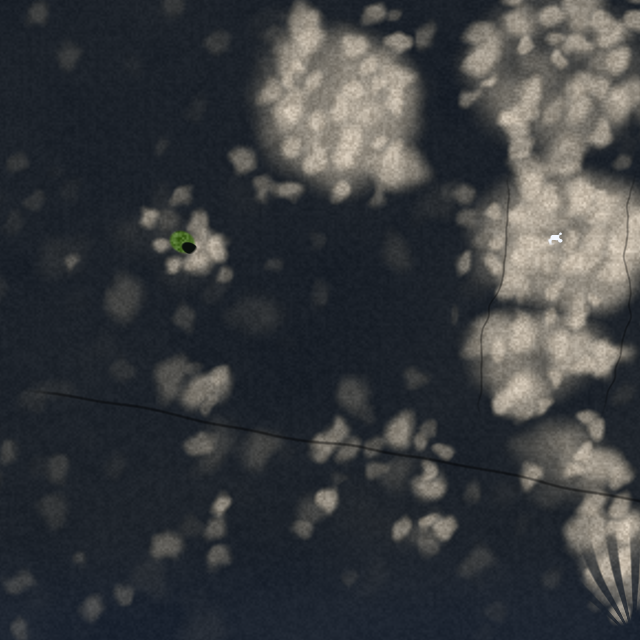
This texture is drawn by a Shadertoy shader. Its source:

```glsl
// Dappled sunlight through foliage on dark, grainy, cracked pavement

float hash(vec2 p) {
    return fract(sin(dot(p, vec2(127.1, 311.7))) * 43758.5453);
}

float noise(vec2 p) {
    vec2 i = floor(p), f = fract(p);
    f = f * f * (3.0 - 2.0 * f);
    return mix(mix(hash(i), hash(i + vec2(1, 0)), f.x),
               mix(hash(i + vec2(0, 1)), hash(i + vec2(1, 1)), f.x), f.y);
}

float fbm(vec2 p) {
    return 0.55 * noise(p) + 0.3 * noise(p * 2.1 + 7.0) + 0.15 * noise(p * 4.3 + 3.0);
}

// Broad elliptical opening with a flat core
float pool(vec2 p, vec2 center, vec2 radius) {
    vec2 q = (p - center) / radius;
    float d = dot(q, q);
    return exp(-d * d);
}

// How open the canopy is above a point
float canopyGap(vec2 p) {
    float gap = pool(p, vec2(0.52, 0.83), vec2(0.15, 0.15));
    gap = max(gap, pool(p, vec2(0.88, 0.62), vec2(0.16, 0.13)));
    gap = max(gap, 0.85 * pool(p, vec2(0.87, 0.90), vec2(0.17, 0.16)));
    gap = max(gap, 0.85 * pool(p, vec2(0.83, 0.45), vec2(0.14, 0.09)));
    gap = max(gap, 0.75 * pool(p, vec2(0.88, 0.27), vec2(0.12, 0.09)));
    gap = max(gap, pool(p, vec2(0.98, 0.13), vec2(0.09, 0.09)));
    gap = max(gap, 0.55 * pool(p, vec2(0.26, 0.60), vec2(0.13, 0.10)));
    gap = max(gap, 0.40 * pool(p, vec2(0.60, 0.25), vec2(0.14, 0.16)));
    gap = max(gap, 0.32 * pool(p, vec2(0.33, 0.30), vec2(0.10, 0.15)));
    return gap * (0.5 + 0.9 * fbm(p * 9.0)) + 0.14 * noise(p * 6.0 + 20.0);
}

// Shade left after one layer of soft, slightly stretched light spots
float spotShade(vec2 p, float cells, float seed) {
    vec2 g = p * cells, id = floor(g);
    float shade = 1.0;
    for (int y = -1; y <= 1; y++)
    for (int x = -1; x <= 1; x++) {
        vec2 cell = id + vec2(x, y);
        vec2 center = cell + 0.15 + 0.7 * vec2(hash(cell + seed), hash(cell + seed + 31.0));
        float size = mix(0.4, 0.72, hash(cell + seed + 53.0));
        float angle = 0.8 + 1.6 * (hash(cell + seed + 71.0) - 0.5);
        vec2 d = g - center + 0.35 * (vec2(noise(g * 2.0), noise(g * 2.0 + 40.0)) - 0.5);
        d = mat2(cos(angle), -sin(angle), sin(angle), cos(angle)) * d;
        float spot = smoothstep(1.0, 0.3, length(d * vec2(0.85, 1.15)) / size);
        float chance = hash(cell + seed + 97.0);
        float strength = smoothstep(chance - 0.08, chance + 0.35, canopyGap(center / cells));
        shade *= 1.0 - 0.58 * spot * strength;
    }
    return shade;
}

// Thin soft line; distance is signed
float hairline(float distance, float width) {
    return smoothstep(width, 0.0, abs(distance));
}

void mainImage(out vec4 fragColor, in vec2 fragCoord) {
    vec2 p = fragCoord / iResolution.xy;

    // Sunlight: continuous glow joined by two sizes of spots
    float glow = 0.6 * smoothstep(0.4, 1.05, canopyGap(p));
    float light = 1.0 - (1.0 - glow) * spotShade(p, 14.0, 3.0) * spotShade(p, 25.0, 11.0);

    // Palm frond shadow fanning out of the lower right corner
    vec2 frond = p - vec2(0.99, 0.0);
    float blades = sin(atan(frond.y, -frond.x) * 23.0 + 3.0 * noise(p * 12.0));
    light *= 1.0 - 0.8 * smoothstep(-0.2, 0.6, blades) * smoothstep(0.2, 0.11, length(frond));

    // Warm sunlit stone over cool shade
    vec3 shadeColor = mix(vec3(0.085, 0.11, 0.145), vec3(0.13, 0.15, 0.175), fbm(p * 7.0 + 5.0));
    shadeColor += vec3(0.0, 0.008, 0.025) * smoothstep(0.2, 0.0, p.y);
    vec3 color = mix(shadeColor, vec3(0.85, 0.80, 0.73), pow(vec3(light), vec3(1.0, 1.02, 1.1)));

    // Stone grain
    float grain = 0.6 * noise(p * 290.0) + 0.4 * noise(p * 150.0 + 9.0) - 0.5;
    color += grain * (0.05 + 0.22 * light);

    // One long joint and two wandering cracks
    float joint = p.y - 0.40 + 0.18 * p.x - 0.008 * (noise(p.xx * 9.0) - 0.5);
    color *= 1.0 - 0.45 * hairline(joint, 0.004) * smoothstep(0.02, 0.1, p.x);
    for (int i = 0; i < 2; i++) {
        float k = float(i);
        float path = 0.70 + 0.2 * k + 0.14 * p.y + 0.05 * (fbm(vec2(p.y * 12.0, k * 8.0)) - 0.5);
        float span = smoothstep(0.33, 0.4, p.y) * smoothstep(0.75, 0.68, p.y);
        color *= 1.0 - 0.35 * hairline(p.x - path, 0.003) * span;
    }

    // Small green leaf with a dark notch
    vec2 leaf = mat2(0.9, 0.43, -0.43, 0.9) * (p - vec2(0.285, 0.622));
    float blade = length(leaf / vec2(0.021, 0.017));
    float notch = length((leaf - vec2(0.015, -0.004)) / vec2(0.014, 0.009));
    color = mix(color, vec3(0.30, 0.43, 0.17) + 0.3 * grain, smoothstep(1.1, 0.8, blade));
    color = mix(color, vec3(0.04, 0.06, 0.05), smoothstep(1.1, 0.8, notch) * smoothstep(1.25, 1.0, blade));

    // Bright glints
    float glintArea = exp(-dot(p - vec2(0.867, 0.628), p - vec2(0.867, 0.628)) / 0.00022);
    color = mix(color, vec3(0.95, 0.97, 1.0), smoothstep(0.45, 0.75, noise(p * 170.0) * glintArea * 1.5));

    fragColor = vec4(clamp(color, 0.0, 1.0), 1.0);
}
```
